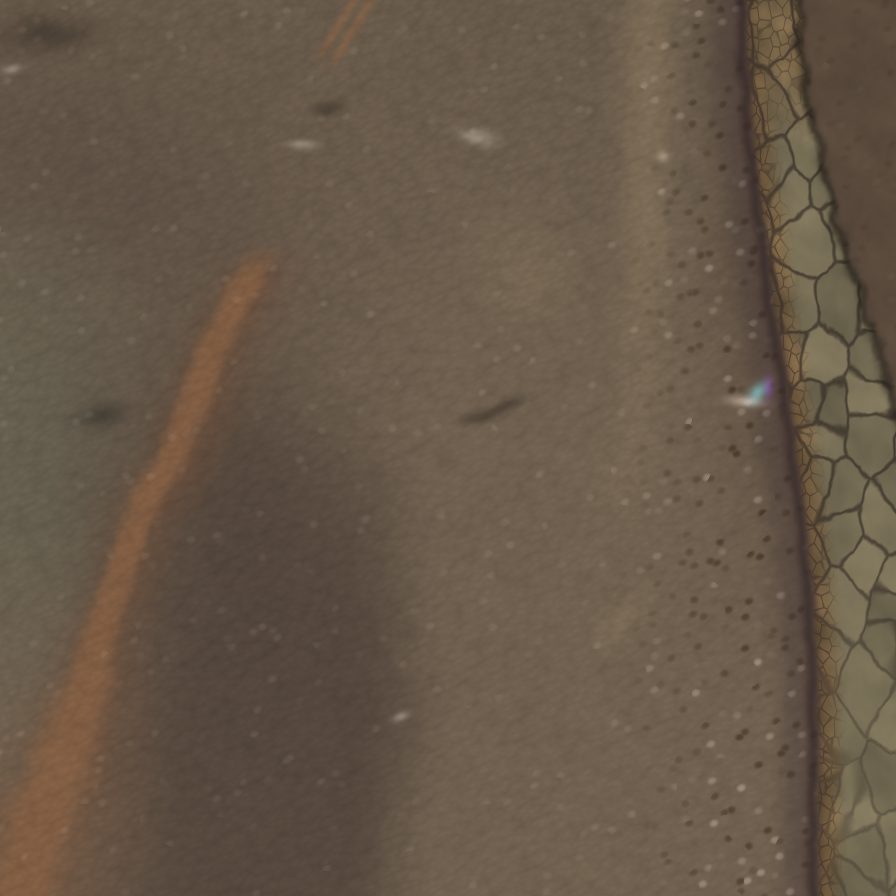
This texture is drawn by a WebGL 2 fragment shader. Its source:

```glsl
#version 300 es
precision highp float;
// Worn brown ground with a rusty streak, a pale track and a crumbling stone seam.
// Soft blobs and curves lay out the tones; cellular noise gives grain, pebbles
// and cracked stones, while layered sines roughen the outlines.

#define GRAIN 0.085
#define SMEAR_ANGLE 0.45
#define STONE_SCALE vec2(23.0, 17.0)
#define GROUND vec3(0.435, 0.375, 0.308)
#define SHADOW vec3(0.305, 0.255, 0.220)
#define MOSS_GREY vec3(0.385, 0.365, 0.305)
#define PALE_DUST vec3(0.505, 0.440, 0.350)
#define RUST vec3(0.520, 0.375, 0.265)
#define SOIL vec3(0.335, 0.275, 0.225)
#define STONE vec3(0.465, 0.430, 0.335)
#define OCHRE vec3(0.530, 0.410, 0.265)

uniform vec2 u_resolution;
out vec4 fragColor;

vec2 hash2(vec2 p) {
    vec3 q = fract(p.xyx * vec3(0.1031, 0.1030, 0.0973));
    q += dot(q, q.yzx + 33.33);
    return fract((q.xx + q.yz) * q.zy);
}

// Nearest distance, gap to the second nearest, random id
vec3 cells(vec2 p) {
    vec2 base = floor(p);
    vec3 best = vec3(9.0, 9.0, 0.0);
    for (int j = -1; j <= 1; j++)
    for (int i = -1; i <= 1; i++) {
        vec2 cell = base + vec2(i, j);
        vec2 seed = hash2(cell + 57.0);
        float d = length(cell + seed - p);
        if (d < best.x) best = vec3(d, best.x, hash2(cell + 113.0).x);
        else best.y = min(best.y, d);
    }
    return vec3(best.x, best.y - best.x, best.z);
}

float waves(vec2 p) {
    float sum = 0.0, amp = 0.5;
    for (int i = 0; i < 4; i++) {
        sum += amp * sin(p.x + 1.7 * sin(p.y)) * cos(p.y * 0.9 + sin(p.x * 0.7));
        p = mat2(1.5, 1.2, -1.2, 1.5) * p + 2.3;
        amp *= 0.55;
    }
    return sum;
}

vec2 turn(vec2 p, float a) {
    return vec2(cos(a) * p.x + sin(a) * p.y, cos(a) * p.y - sin(a) * p.x);
}

float blob(vec2 p, vec2 centre, vec2 radius, float angle) {
    vec2 q = turn(p - centre, angle) / radius;
    return exp(-dot(q, q));
}

float below(float edge, float soft, float x) {
    return 1.0 - smoothstep(edge - soft, edge + soft, x);
}

void main() {
    vec2 p = gl_FragCoord.xy / u_resolution;
    float rough = waves(p * 38.0);
    vec2 w = p + 0.012 * vec2(waves(p * 14.0), waves(p.yx * 17.0 + 4.0));
    vec2 smear = turn(p, SMEAR_ANGLE);

    // Broad tones
    vec3 col = mix(GROUND, GROUND * 0.93, smoothstep(0.5, 1.0, p.y));
    col = mix(col, SHADOW * 1.12, 0.65 * blob(w, vec2(0.08, 0.80), vec2(0.27, 0.13), -0.3));
    col = mix(col, MOSS_GREY, 0.85 * blob(w, vec2(0.0, 0.50), vec2(0.19, 0.25), 0.0));
    col = mix(col, SHADOW, 0.75 * blob(w, vec2(0.28, 0.43), vec2(0.13, 0.21), 0.35));
    float pool = below(0.455 - 0.25 * pow(abs(w.y - 0.22), 1.5), 0.06, w.x)
               * below(0.42, 0.20, w.y) * smoothstep(0.03, 0.22, w.x);
    col = mix(col, SHADOW, 0.78 * pool);
    col = mix(col, SOIL, 0.5 * smoothstep(0.75, 0.85, w.x) * smoothstep(0.1, 0.7, p.y));

    // Pale track and dusty patches
    float trackX = 0.690 + 0.030 * smoothstep(0.44, 0.60, p.y);
    float track = exp(-pow((w.x - trackX) / 0.030, 2.0)) * smoothstep(0.38, 0.50, p.y);
    col = mix(col, PALE_DUST, track * mix(0.38, 0.75, smoothstep(0.55, 0.8, p.y)));
    col = mix(col, PALE_DUST, 0.45 * blob(w, vec2(0.58, 0.70), vec2(0.045, 0.06), 0.3));
    col = mix(col, PALE_DUST, 0.55 * blob(w, vec2(0.695, 0.31), vec2(0.035, 0.016), 0.7));

    // Rust streak with its reddish halo
    float along = p.y;
    float streakX = 0.025 + along * (0.25 + 0.17 * along);
    float dx = w.x - streakX + 0.004 * rough;
    float width = 0.019 + 0.022 * below(0.20, 0.12, along);
    float top = below(0.71, 0.025, along);
    col = mix(col, RUST * vec3(0.82, 0.78, 0.80), 0.55 * top * exp(-pow((dx - 0.008) / (width * 2.1), 2.0)));
    col = mix(col, RUST, 0.80 * top * exp(-pow(dx / width, 4.0)));
    vec2 scratch = turn(p - vec2(0.388, 0.972), 1.03);
    float pair = exp(-pow((abs(scratch.y) - 0.008) / 0.005, 2.0));
    col = mix(col, RUST * 1.02, 0.65 * pair * below(0.045, 0.015, abs(scratch.x)));

    // Dark marks and pale chips
    float marks = blob(w, vec2(0.06, 0.963), vec2(0.045, 0.020), 0.1)
        + blob(w, vec2(0.368, 0.884), vec2(0.016, 0.008), 0.1)
        + blob(w, vec2(0.115, 0.537), vec2(0.026, 0.012), 0.3)
        + blob(p, vec2(0.535, 0.534), vec2(0.022, 0.007), 0.2)
        + blob(p, vec2(0.567, 0.548), vec2(0.020, 0.006), 0.4);
    col *= 1.0 - 0.27 * min(marks, 1.0);
    float chips = blob(p, vec2(0.338, 0.839), vec2(0.016, 0.005), 0.0)
        + blob(p, vec2(0.013, 0.923), vec2(0.012, 0.005), 0.2)
        + blob(w, vec2(0.53, 0.85), vec2(0.020, 0.009), -0.2)
        + blob(p, vec2(0.740, 0.825), vec2(0.006), 0.0)
        + blob(p, vec2(0.447, 0.200), vec2(0.010, 0.005), 0.4);
    col += 0.17 * chips;

    // Smeared grain, then pebbles that thicken toward the seam
    float grain = cells(smear * vec2(50.0, 105.0)).x + 0.7 * cells(smear * vec2(115.0, 190.0) + 8.0).x;
    col *= 1.0 + GRAIN * (0.78 - grain) + 0.025 * rough;
    float gravel = smoothstep(0.64, 0.86, p.x);
    vec3 pebble = cells(smear * vec2(62.0, 78.0) + 31.0);
    float dot1 = below(0.28, 0.18, pebble.x);
    col += dot1 * (0.12 * smoothstep(0.88, 1.0, pebble.z) * (0.4 + gravel)
                 - 0.11 * below(0.20, 0.10, pebble.z) * gravel);

    // Stone seam: ochre lip, cracked stones, dark gap on the left
    float lipX = 0.910 - 0.080 * smoothstep(0.2, 1.0, p.y) + 0.004 * rough;
    float seamW = mix(0.125, 0.058, smoothstep(0.45, 1.0, p.y)) + 0.008 * waves(p * 45.0 + 7.0);
    float s = p.x - lipX;
    col = mix(col, SOIL * (1.0 + 0.12 * rough), 0.8 * smoothstep(seamW - 0.01, seamW + 0.01, s));
    vec3 stone = cells((p + 0.006 * vec2(rough, waves(p * 60.0))) * STONE_SCALE);
    vec3 rock = STONE * (0.87 + 0.22 * stone.z + 0.10 * rough);
    float ochre = max(below(0.024, 0.014, s), 0.75 * smoothstep(0.82, 0.95, p.y));
    rock = mix(rock, OCHRE * (0.90 + 0.30 * rough), 0.8 * ochre);
    float crack = below(0.07, 0.06, stone.y) * mix(0.35, 0.70, smoothstep(0.15, 0.45, p.y));
    vec3 crumb = cells(p * vec2(85.0, 62.0));
    crack = max(crack, 0.55 * ochre * below(0.10, 0.10, crumb.y));
    rock = mix(rock, SHADOW * 0.68, crack);
    col = mix(col, rock, smoothstep(0.0, 0.008, s) * below(seamW, 0.007, s));
    col = mix(col, vec3(0.20, 0.15, 0.145), 0.75 * exp(-pow((s + 0.002) / 0.008, 2.0)));
    col = mix(col, vec3(0.27, 0.21, 0.21), 0.40 * exp(-pow((s + 0.018) / 0.022, 2.0)));
    col *= 1.0 - 0.40 * exp(-pow((s - seamW) / 0.006, 2.0));

    // Small iridescent glint
    col += vec3(0.10, 0.32, 0.36) * blob(p, vec2(0.846, 0.562), vec2(0.013, 0.008), 0.9);
    col += vec3(0.26, 0.24, 0.24) * blob(p, vec2(0.832, 0.552), vec2(0.020, 0.006), -0.1);
    col += vec3(0.12, 0.0, 0.22) * blob(p, vec2(0.858, 0.568), vec2(0.005, 0.012), 0.0);

    fragColor = vec4(clamp(col, 0.0, 1.0), 1.0);
}
```
